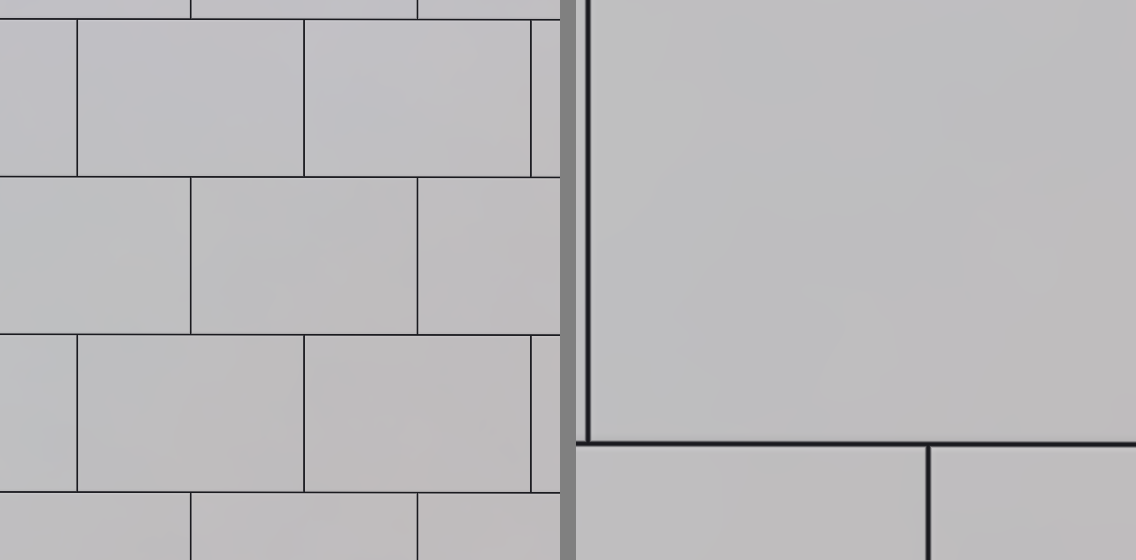
Left, the full canvas; right, a detail of the centre.
Write a three.js fragment shader that draws this texture.

```glsl
// Pale grey rectangular wall panels in running bond with thin dark joints.
varying vec2 vUv;

float hash(vec2 p) {
  return fract(sin(dot(p, vec2(41.3, 289.1))) * 4375.5);
}

// Soft cloudy variation from layered, warped sines, about -1 to 1.
float clouds(vec2 p) {
  float sum = 0.0;
  float amp = 0.5;
  for (int i = 0; i < 4; i++) {
    sum += amp * sin(p.x + 1.7 * sin(p.y * 0.8)) * cos(p.y + 1.3 * sin(p.x * 0.7));
    p = mat2(1.2, 1.5, -1.5, 1.2) * p + 2.3;
    amp *= 0.55;
  }
  return sum;
}

void main() {
  // Panel layout: alternate rows shift by half a panel, courses tilt slightly.
  vec2 size = vec2(0.405, 0.2816);
  vec2 p = vUv - vec2(0.138, 0.1215 - 0.0016 * vUv.x);
  float row = floor(p.y / size.y);
  p.x -= 0.5 * size.x * mod(row, 2.0);
  vec2 cell = vec2(floor(p.x / size.x), row);
  vec2 fromLow = p - cell * size;
  vec2 fromHigh = size - fromLow;

  // Satin paint: cool upper and left areas, warmer lower right corner.
  vec3 panel = mix(vec3(0.748, 0.750, 0.757), vec3(0.755, 0.750, 0.768), smoothstep(0.55, 1.0, vUv.y));
  float warmth = smoothstep(0.6, 1.6, vUv.x + 1.0 - vUv.y);
  panel = mix(panel, vec3(0.750, 0.738, 0.744), warmth);
  panel += 0.004 * clouds(vUv * 9.0) * vec3(1.0, 0.3, -0.8);
  panel += 0.003 * clouds(vUv * 15.0 + 4.0);
  panel += 0.006 * (hash(cell) - 0.5);

  // Bevels: lit top and left edges, shaded bottom edge.
  panel += 0.035 * (1.0 - smoothstep(0.002, 0.006, fromHigh.y));
  panel += 0.015 * (1.0 - smoothstep(0.002, 0.006, fromLow.x));
  panel -= 0.025 * (1.0 - smoothstep(0.002, 0.007, fromLow.y));

  // Dark open joints with soft edges.
  vec2 edge = min(fromLow, fromHigh);
  float joint = 1.0 - smoothstep(0.0005, 0.0025, min(edge.x, edge.y));
  gl_FragColor = vec4(mix(panel, vec3(0.10, 0.10, 0.12), joint), 1.0);
}
```
